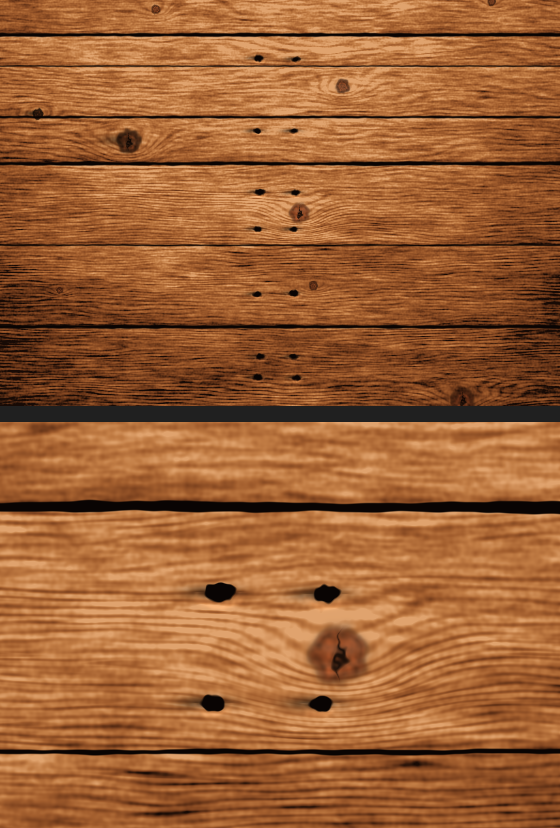
Top, the full canvas; bottom, a detail of the centre.
A Shadertoy shader for this texture:

```glsl
#define RING_DENSITY 120.0
#define RING_DEPTH 0.15
#define GRAIN_WAVE 4.5
#define FIBRE_DEPTH 0.36
#define CRACK_DEPTH 0.42
#define BLOTCH_DEPTH 0.30
#define TONE_BOTTOM 0.35
#define TONE_TOP 0.80
#define SIDE_SHADE 0.46
#define NAIL_RADIUS 0.0092
#define GAP_COLOR vec3(0.035, 0.015, 0.01)
#define KNOT_COLOR vec3(0.47, 0.21, 0.10)

const int SEAMS = 6, KNOTS = 9, NAIL_ROWS = 7;

// Seam height and half width, bottom to top
const vec2 seams[SEAMS] = vec2[](
    vec2(0.195, 0.0038), vec2(0.396, 0.0018), vec2(0.597, 0.0042),
    vec2(0.7115, 0.0028), vec2(0.837, 0.0014), vec2(0.914, 0.004));

// Knot centre, radius and darkness
const vec4 knots[KNOTS] = vec4[](
    vec4(0.384, 0.977, 0.010, 0.4), vec4(0.844, 0.787, 0.016, 0.4),
    vec4(0.093, 0.719, 0.012, 1.0), vec4(0.317, 0.651, 0.027, 0.7),
    vec4(0.738, 0.475, 0.023, 0.2), vec4(0.772, 0.296, 0.010, 0.5),
    vec4(0.147, 0.285, 0.007, 0.5), vec4(1.140, 0.014, 0.026, 0.5),
    vec4(1.211, 0.996, 0.009, 0.5));

const float nailRows[NAIL_ROWS] = float[](0.070, 0.122, 0.276, 0.437, 0.525, 0.679, 0.855);

const vec3 woodRamp[6] = vec3[](
    vec3(0.09, 0.04, 0.02), vec3(0.36, 0.18, 0.08), vec3(0.52, 0.28, 0.13),
    vec3(0.64, 0.37, 0.18), vec3(0.76, 0.49, 0.27), vec3(0.88, 0.64, 0.43));

vec2 gradient(vec2 cell) {
    vec3 h = fract(cell.xyx * vec3(0.1031, 0.1030, 0.0973));
    h += dot(h, h.yzx + 33.33);
    return 2.0 * fract((h.xx + h.yz) * h.zy) - 1.0;
}

float noise(vec2 p) {
    vec2 i = floor(p), f = p - i, u = f * f * f * (f * (f * 6.0 - 15.0) + 10.0);
    vec2 e = vec2(1, 0);
    return mix(mix(dot(gradient(i), f), dot(gradient(i + e), f - e), u.x),
               mix(dot(gradient(i + e.yx), f - e.yx), dot(gradient(i + 1.0), f - 1.0), u.x), u.y);
}

float plankAt(float y) {
    float id = 0.0;
    for (int i = 0; i < SEAMS; i++) id += step(seams[i].x, y);
    return id;
}

vec3 woodColor(float tone) {
    float t = clamp(tone, 0.0, 1.0) * 5.0;
    vec3 color = woodRamp[0];
    for (int i = 1; i < 6; i++) color = mix(color, woodRamp[i], clamp(t - float(i - 1), 0.0, 1.0));
    return color;
}

// Brightness of the grain; lines bend and close around knots
float grainTone(vec2 p, float plank) {
    float v = p.y, bump = 0.0;
    for (int i = 0; i < KNOTS; i++) {
        vec4 k = knots[i];
        if (plankAt(k.y) != plank) continue;
        vec2 d = p - k.xy, e = d / (k.z * vec2(3.4, 2.0));
        float pull = exp(-dot(e, e));
        v -= 0.6 * d.y * pull;
        bump += 1.7 * k.z * RING_DENSITY * pull;
    }
    vec2 q = vec2(p.x, v) + plank * vec2(7.3, 3.7);
    float flow = noise(q * vec2(1.7, 7.0)) + 0.4 * noise(q * vec2(5.0, 22.0));
    float density = RING_DENSITY * (plank > 2.5 ? 0.5 : 1.0);
    float field = v * density + flow * GRAIN_WAVE + bump;
    float ring = 0.5 + 0.5 * sin(6.2832 * field + 3.5 * noise(q * vec2(14.0, 70.0)));
    float strength = clamp(0.7 + 1.1 * noise(q * vec2(2.3, 17.0) + 4.0) + 0.9 * noise(q * vec2(19.0, 90.0)), 0.05, 1.6);
    float fibre = noise(q * vec2(16.0, 150.0)) + 0.7 * noise(q * vec2(55.0, 210.0)) + 0.4 * noise(q * 190.0);
    float crack = smoothstep(0.15, 0.5, noise(vec2(q.x * 14.0, field * 1.1 + plank * 9.0)));
    float blotch = noise(q * vec2(2.0, 8.0) + 2.0) + 0.8 * noise(q * vec2(5.0, 30.0)) + 0.5 * noise(q * vec2(12.0, 45.0));
    return RING_DEPTH * strength * (0.8 - 2.0 * ring * ring) + FIBRE_DEPTH * fibre
         - CRACK_DEPTH * crack * (0.3 + 0.35 * strength) + BLOTCH_DEPTH * blotch;
}

void mainImage(out vec4 fragColor, in vec2 fragCoord) {
    float px = 1.0 / iResolution.y;
    vec2 p = fragCoord * px;
    float side = 2.0 * fragCoord.x / iResolution.x - 1.0;
    float plank = plankAt(p.y);

    // Light falls off to the bottom and the sides
    float tone = mix(TONE_BOTTOM, TONE_TOP, smoothstep(-0.1, 0.9, p.y)) + 0.06;
    tone += 0.05 * gradient(vec2(plank, 5.0)).x - SIDE_SHADE * side * side * (0.45 + 0.2 * abs(side));
    tone += grainTone(p, plank);

    // Worn plank edges: lit lip below each gap, shade above it
    float gap = 0.0;
    for (int i = 0; i < SEAMS; i++) {
        float wobble = noise(vec2(p.x * 9.0, float(i) * 5.3)) + 0.8 * noise(vec2(p.x * 55.0, float(i) * 3.1 + 0.5));
        float d = p.y - seams[i].x - 0.0015 * wobble;
        float edge = abs(d) - seams[i].y * (1.0 + 0.6 * noise(vec2(p.x * 23.0, float(i) + 0.4)));
        gap = max(gap, 1.0 - smoothstep(-px, px, edge));
        tone += (d < 0.0 ? 0.14 : -0.22) * exp(-max(edge, 0.0) / 0.006);
    }
    vec3 color = woodColor(tone);

    // Knots: soft ringed core, thin rim, ragged split in the larger ones
    for (int i = 0; i < KNOTS; i++) {
        vec4 k = knots[i];
        vec2 d = (p - k.xy) / k.z;
        float r = length(d) + 0.35 * noise(d * 1.5 + float(i) * 4.0);
        float core = 1.0 - smoothstep(0.75, 1.15 + px / k.z, r);
        float rim = exp(-pow((r - 0.95) / 0.2, 2.0));
        float split = 1.0 - smoothstep(0.05, 0.3, abs(d.x + 0.6 * noise(d * 2.5)) + 0.25 * r);
        vec3 heart = KNOT_COLOR * (1.2 - k.w + 0.12 * sin(r * 15.0) + 0.5 * noise(d * 4.0));
        color = mix(color, max(heart, GAP_COLOR), 0.75 * core);
        vec2 smear = (d + vec2(1.2, -0.15)) / vec2(1.3, 0.45);
        color *= 1.0 - 0.55 * smoothstep(0.5, 0.8, k.w) * exp(-dot(smear, smear));
        color *= 1.0 - (0.15 + 0.4 * k.w) * rim - 0.8 * core * split * step(0.02, k.z);
    }

    // Nail holes in two columns, with stains along the grain
    for (int i = 0; i < NAIL_ROWS * 2; i++) {
        float column = float(i % 2);
        vec2 jitter = gradient(vec2(float(i) * 3.0, 8.0));
        vec2 d = p - vec2(0.638 + 0.09 * column, nailRows[i / 2]) - jitter * vec2(0.005, 0.002);
        float hole = length(d * vec2(0.8, 1.2)) + 0.004 * noise(d * 130.0 + float(i) * 7.0);
        float radius = NAIL_RADIUS * (0.95 + 0.15 * jitter.y);
        vec2 stain = (d + vec2(0.006, 0.0)) / vec2(0.021, 0.005);
        color *= 1.0 - 0.6 * exp(-dot(stain, stain));
        color += 0.12 * woodRamp[5] * exp(-pow((hole - 1.4 * radius) / 0.003, 2.0)) * step(d.y, 0.0);
        color = mix(color, GAP_COLOR, 1.0 - smoothstep(radius - 1.5 * px, radius + px, hole));
    }

    color = mix(color, GAP_COLOR, gap);
    fragColor = vec4(clamp(color, 0.0, 1.0), 1.0);
}
```
